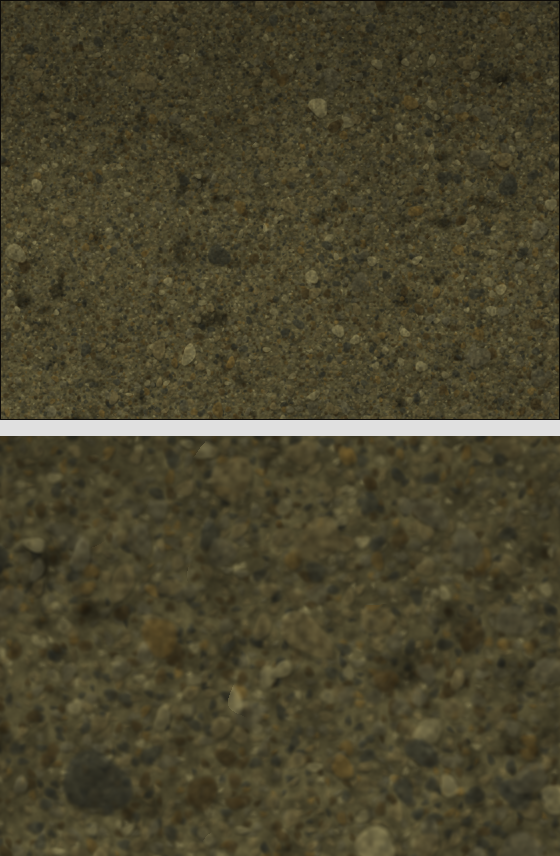
Top, the full canvas; bottom, a detail of the centre.
A Shadertoy shader for this texture:

```glsl
const vec3 SAND   = vec3(0.272, 0.253, 0.162);
const vec3 BORDER = vec3(0.055, 0.048, 0.035);
const float SOFT_EDGE = 0.0027;

float hash(vec2 p) {
    vec3 q = fract(vec3(p.xyx) * 0.1031);
    q += dot(q, q.yzx + 33.33);
    return fract((q.x + q.y) * q.z);
}

vec2 hash2(vec2 p) {
    return vec2(hash(p), hash(p + 57.3));
}

float valueNoise(vec2 p) {
    vec2 cell = floor(p);
    vec2 f = fract(p);
    f = f * f * (3.0 - 2.0 * f);
    float low = mix(hash(cell), hash(cell + vec2(1, 0)), f.x);
    float high = mix(hash(cell + vec2(0, 1)), hash(cell + vec2(1, 1)), f.x);
    return mix(low, high, f.y);
}

float fractalNoise(vec2 p) {
    float sum = 0.0, weight = 0.5;
    for (int i = 0; i < 4; i++) {
        sum += weight * valueNoise(p);
        p = mat2(1.6, 1.2, -1.2, 1.6) * p + 7.7;
        weight *= 0.5;
    }
    return sum;
}

// Mineral tints, from pale quartz to dark slate
vec3 stoneTint(float pick) {
    vec3 sandstone = vec3(0.36, 0.32, 0.20);
    vec3 grey  = vec3(0.31, 0.295, 0.215);
    vec3 cream = vec3(0.46, 0.43, 0.29);
    vec3 slate = vec3(0.165, 0.17, 0.14);
    vec3 brown = vec3(0.225, 0.18, 0.095);
    vec3 ochre = vec3(0.37, 0.295, 0.14);
    if (pick < 0.30) return sandstone;
    if (pick < 0.53) return grey;
    if (pick < 0.65) return cream;
    if (pick < 0.79) return slate;
    if (pick < 0.92) return brown;
    return ochre;
}

// Signed distance to a turned, uneven oval
float pebbleDistance(vec2 d, float radius, float turn, float squash) {
    float c = cos(turn), s = sin(turn);
    d = mat2(c, -s, s, c) * d;
    d.y *= squash;
    float angle = atan(d.y, d.x);
    float wobble = 1.0 + 0.10 * cos(2.0 * angle + turn * 5.0)
                       + 0.09 * cos(3.0 * angle + turn * 9.0);
    return length(d) - radius * wobble;
}

// One jittered layer of stones over the ground
vec3 scatterStones(vec3 ground, vec2 p, float cells, float density, float opacity, float seed) {
    vec2 grid = p * cells + seed * 3.17;
    vec2 home = floor(grid);
    float soft = SOFT_EDGE * cells;
    for (int y = -1; y <= 1; y++)
    for (int x = -1; x <= 1; x++) {
        vec2 id = home + vec2(x, y);
        vec2 key = id + seed * 19.0;
        if (hash(key + 3.1) > density) continue;
        vec2 shape = hash2(key + 11.7);
        vec2 d = grid - id - 0.2 - 0.6 * hash2(key + 23.9);
        float radius = mix(0.24, 0.46, shape.x);
        float turn = 6.2832 * hash(key + 41.3);
        float squash = mix(1.0, 1.6, shape.y);
        float edge = pebbleDistance(d, radius, turn, squash);
        float shade = pebbleDistance(d + vec2(-0.04, 0.10), radius, turn, squash);
        vec3 tint = stoneTint(hash(key + 67.1)) * mix(0.85, 1.1, hash(key + 83.5));
        tint *= 1.0 + 0.12 * clamp(d.y / radius, -1.0, 1.0);
        ground *= 1.0 - 0.26 * opacity * (1.0 - smoothstep(-soft, soft, shade));
        ground = mix(ground, tint, opacity * (1.0 - smoothstep(-soft, soft, edge)));
    }
    return ground;
}

void mainImage(out vec4 fragColor, in vec2 fragCoord) {
    vec2 p = fragCoord / iResolution.y;
    vec2 uv = fragCoord / iResolution.xy;

    // Gravel gathers towards the lower right
    float patches = fractalNoise(p * 4.0 + 2.0);
    float coarse = clamp(0.22 + 0.70 * uv.x - 0.25 * uv.y + 0.8 * (patches - 0.45), 0.12, 1.0);

    // Fine sand with soft, damp specks
    vec3 color = SAND * (0.76 + 0.52 * fractalNoise(p * 62.0));
    color = scatterStones(color, p, 118.0, 0.75, 0.58, 1.0);
    color = scatterStones(color, p, 74.0, 0.58, 0.58, 2.0);
    float damp = smoothstep(0.58, 0.82, fractalNoise(p * 21.0 + 31.0));
    color *= 1.0 - 0.42 * damp;

    // Gravel and larger pebbles
    color = scatterStones(color, p, 46.0, 0.16 + 0.38 * coarse, 0.58, 3.0);
    color = scatterStones(color, p, 29.0, 0.05 + 0.30 * coarse, 0.60, 4.0);
    color = scatterStones(color, p, 17.0, 0.03 + 0.13 * coarse, 0.62, 5.0);

    // Surface grit and uneven light
    float grit = valueNoise(p * 210.0) + valueNoise(p * 130.0 + 9.0) - 1.0;
    color *= 1.0 + 0.25 * grit;
    float light = 1.09 - 0.21 * smoothstep(0.35, 1.0, uv.y) - 0.05 * uv.x;
    color *= light * (0.93 + 0.18 * patches);

    // Thin dark frame
    vec2 inset = min(p, iResolution.xy / iResolution.y - p);
    float frame = 1.0 - smoothstep(0.0018, 0.0036, min(inset.x, inset.y));
    fragColor = vec4(mix(color, BORDER, frame), 1.0);
}
```
